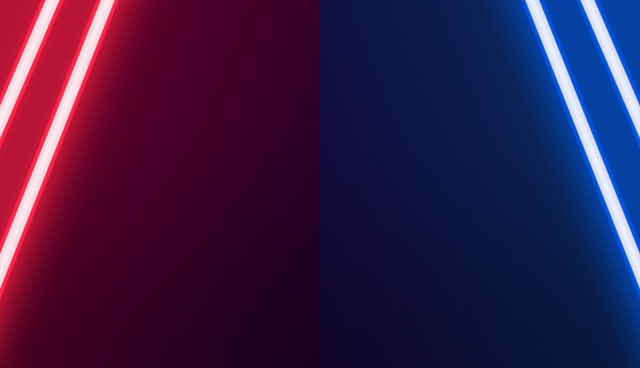
Reproduce this background procedurally as a Shadertoy shader.

```glsl
// Two mirrored halves, crimson and navy, each lit by a pair of slanted neon tubes.

// Signed distance to a slanted line; positive towards the canvas centre.
// topX is where the line meets the top edge, slope its run per unit of drop.
float slantDistance(vec2 p, float topX, float slope) {
    return (p.x - topX + slope * (1.0 - p.y)) / sqrt(1.0 + slope * slope);
}

// Lays a neon tube over the colour below: saturated rim, then pale core.
vec3 addTube(vec3 below, float dist, vec3 rim, vec3 core, float soft) {
    float d = abs(dist);
    vec3 color = mix(below, rim, 0.3 * exp(-d * d / 0.0016));
    color = mix(color, rim, 1.0 - smoothstep(0.028 - soft, 0.028 + soft, d));
    vec3 shadedCore = core * (1.0 - 0.05 * smoothstep(0.004, 0.009, d));
    return mix(color, shadedCore, 1.0 - smoothstep(0.0175 - soft, 0.0175 + soft, d));
}

void mainImage(out vec4 fragColor, in vec2 fragCoord) {
    // Height is one unit; x is measured inwards from the nearer side
    float pixel = 1.0 / iResolution.y;
    float aspect = iResolution.x * pixel;
    vec2 p = fragCoord * pixel;
    float blueSide = smoothstep(-0.5 * pixel, 0.5 * pixel, p.x - 0.5 * aspect);
    p.x = min(p.x, aspect - p.x);

    // Palette of each half
    vec3 nearDark = mix(vec3(0.37, 0.00, 0.15), vec3(0.03, 0.15, 0.34), blueSide);
    vec3 farDark  = mix(vec3(0.13, 0.00, 0.16), vec3(0.08, 0.03, 0.22), blueSide);
    vec3 panel    = mix(vec3(0.71, 0.075, 0.21), vec3(0.02, 0.25, 0.62), blueSide);
    vec3 rim      = mix(vec3(1.00, 0.14, 0.28), vec3(0.01, 0.32, 0.88), blueSide);
    vec3 core     = mix(vec3(1.00, 0.91, 0.93), vec3(0.91, 0.93, 1.00), blueSide);

    float inner = slantDistance(p, 0.293, 0.397);
    float outer = slantDistance(p, 0.143, 0.430);

    // Dark backdrop, dimmer towards the centre and the bottom
    vec3 color = mix(nearDark, farDark, smoothstep(-0.15, 0.95, inner));
    color *= mix(0.78, 1.0, smoothstep(0.0, 0.7, p.y));

    // Lit panel behind the tubes, spilling past the inner one
    float spill = max(inner, 0.0) / 0.088;
    color = mix(color, panel, exp(-spill * spill));

    // Neon tubes
    float soft = max(0.0025, pixel);
    color = addTube(color, outer, rim, core, soft);
    color = addTube(color, inner, rim, core, soft);

    fragColor = vec4(color, 1.0);
}
```
